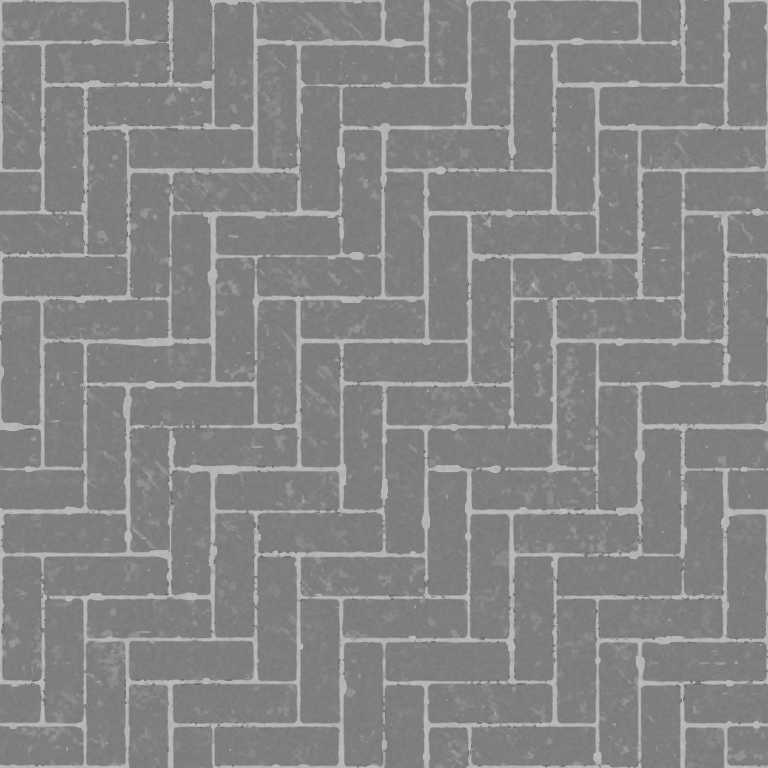
Give the GLSL for this texture, as a Shadertoy shader.

```glsl
#define CELLS 18.0        // brick widths across the canvas
#define LENGTH 3.0        // brick length in brick widths
#define JOINT 0.042       // half width of a joint
#define CORNER 0.10       // corner radius
#define WOBBLE 0.045      // roughness of brick edges
#define SHIFT 0.022       // random offset of each brick
#define SOFT 0.024        // edge softness
#define STAIN 0.075       // strength of pale stains
#define GRAIN 0.022       // strength of surface grain
#define BRICK_COLOR vec3(0.495)
#define MORTAR_COLOR vec3(0.715)
#define GRIT_COLOR vec3(0.40)

float hash(vec2 p) {
    vec3 q = fract(p.xyx * 0.1031);
    q += dot(q, q.yzx + 33.33);
    return fract((q.x + q.y) * q.z);
}

float noise(vec2 p) {
    vec2 i = floor(p), f = fract(p);
    f = f * f * (3.0 - 2.0 * f);
    return mix(mix(hash(i), hash(i + vec2(1, 0)), f.x),
               mix(hash(i + vec2(0, 1)), hash(i + vec2(1, 1)), f.x), f.y);
}

float fbm(vec2 p) {
    float sum = 0.0, amp = 0.5;
    for (int i = 0; i < 4; i++) {
        sum += amp * noise(p);
        p = p * 2.03 + 17.3;
        amp *= 0.5;
    }
    return sum / 0.9375;
}

float roundedBox(vec2 p, vec2 halfSize, float radius) {
    vec2 q = abs(p) - halfSize + radius;
    return length(max(q, 0.0)) + min(max(q.x, q.y), 0.0) - radius;
}

// Finds the herringbone brick holding p: xy = first cell, z = 1 if upright
vec3 herringbone(vec2 p) {
    vec2 cell = floor(p);
    float k = mod(cell.x - cell.y, 2.0 * LENGTH);
    bool upright = k >= LENGTH;
    vec2 back = upright ? vec2(0.0, 2.0 * LENGTH - 1.0 - k) : vec2(k, 0.0);
    return vec3(cell - back, float(upright));
}

void mainImage(out vec4 fragColor, in vec2 fragCoord) {
    // Brick-width units, counted from the top left
    vec2 uv = fragCoord / iResolution.xy;
    vec2 p = vec2(uv.x, 1.0 - uv.y) * CELLS;
    float pixel = CELLS / min(iResolution.x, iResolution.y);

    // Brick outline with small shifts and worn edges
    vec3 brick = herringbone(p);
    vec2 id = mod(brick.xy, CELLS) + 40.0 * brick.z + 3.0;
    vec2 size = brick.z > 0.5 ? vec2(1.0, LENGTH) : vec2(LENGTH, 1.0);
    vec2 jitter = SHIFT * (vec2(hash(id), hash(id + 71.0)) * 2.0 - 1.0);
    vec2 local = p - brick.xy - 0.5 * size - jitter;
    float d = roundedBox(local, 0.5 * size - JOINT, CORNER);
    d += WOBBLE * (fbm(p * 4.5) - 0.5);
    d += 0.10 * smoothstep(0.76, 0.95, noise(p * 3.1 + 50.0))
              * smoothstep(-0.14, 0.0, d);
    float edge = max(SOFT, 0.75 * pixel);
    float mortar = smoothstep(-edge, edge, d);

    // Pale mottling, heavier on some bricks
    float wear = hash(id + 19.0);
    vec2 q = p + id * 3.7;
    float blotch = smoothstep(0.56, 0.76, fbm(q * 3.6))
                 * smoothstep(0.25, 0.65, noise(q * 11.0));
    float stain = blotch * mix(0.35, 1.3, wear * wear);

    // Diagonal scuffs on a few bricks
    vec2 slant = vec2(q.x - q.y, q.x + q.y);
    float scuff = smoothstep(0.62, 0.80, fbm(slant * vec2(4.5, 0.9)))
                * smoothstep(0.3, 0.6, noise(q * 9.0));
    stain += scuff * step(0.78, hash(id + 33.0));

    // Small bright chips
    float chip = smoothstep(0.90, 0.97, noise(q * 7.0))
               * smoothstep(0.5, 0.8, noise(q * 2.0));

    // Fine grain, dark grit and mortar variation
    float grain = noise(p * 26.0) + noise(p * 13.0 + 9.0) - 1.0;
    vec3 face = BRICK_COLOR + STAIN * stain + 0.13 * chip + GRAIN * grain;
    vec3 filler = MORTAR_COLOR + 0.06 * (fbm(p * 6.0) - 0.5) + GRAIN * grain;
    vec3 color = mix(face, filler, mortar);
    float rim = 1.0 - smoothstep(0.012, 0.045, abs(d - 0.004));
    float grit = rim * smoothstep(0.62, 0.80, noise(p * 15.0 + 5.0))
               * smoothstep(0.40, 0.65, noise(p * 1.3 + 80.0));
    color = mix(color, GRIT_COLOR, 0.75 * grit);

    fragColor = vec4(clamp(color, 0.0, 1.0), 1.0);
}
```
